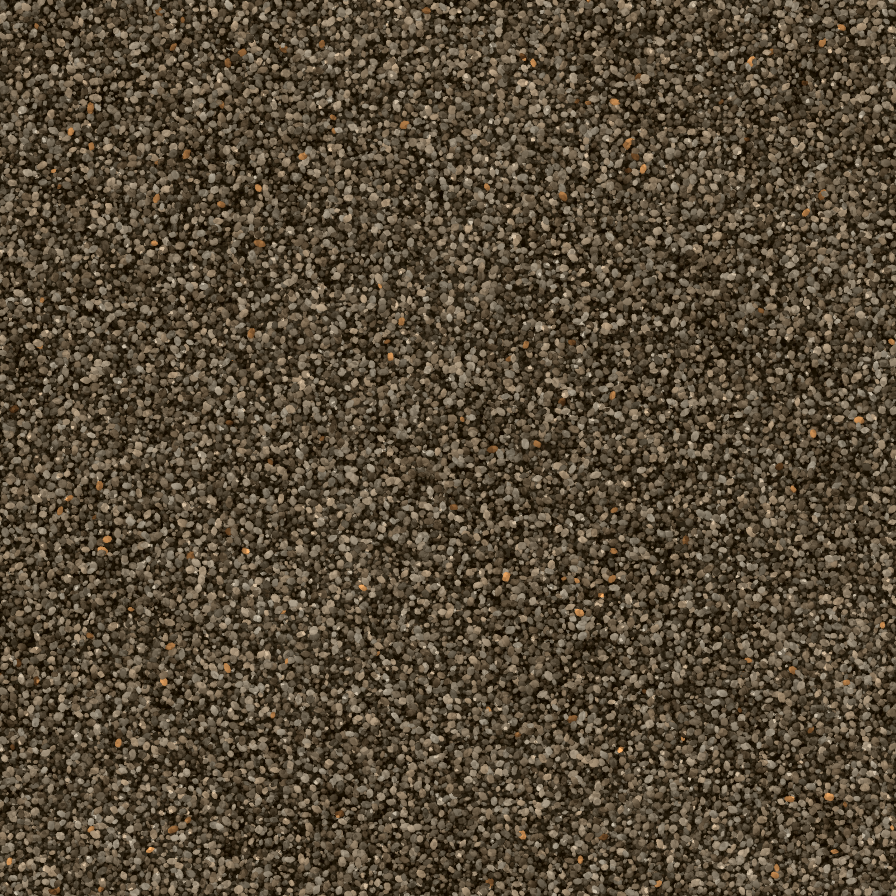
Give the GLSL for this texture, as a Shadertoy shader.

```glsl
// Coarse mineral granules pressed into a dark brown bed.
// Two layers of scattered, faceted grains (cellular noise with rotated chips)
// are stacked by random height, then mottled with slow sines and supersampled.

const float COARSE_GRAINS = 112.0;  // cells across the canvas
const float FINE_GRAINS = 190.0;
const float GRIT_CELLS = 290.0;
const float COARSE_PRESENCE = 0.86; // share of cells that hold a grain
const float FINE_PRESENCE = 0.92;
const float GAP_TONE = -0.10;
const float GRIT_STRENGTH = 0.34;
const float MOTTLE_STRENGTH = 0.035;
const float RUST_SHARE = 0.012;
const float SPARKLE_SHARE = 0.012;
const int SAMPLES = 2;              // per axis

const vec3 DARK_BROWN = vec3(0.18, 0.14, 0.08);
const vec3 PALE_TAN = vec3(0.64, 0.58, 0.49);
const vec3 RUST_TINT = vec3(1.22, 0.95, 0.66);
const vec3 WARM_TINT = vec3(1.04, 0.99, 0.94);
const vec3 COOL_TINT = vec3(0.97, 1.005, 1.05);

vec3 hash3(vec2 p) {
    vec3 q = fract(p.xyx * vec3(0.1031, 0.1030, 0.0973));
    q += dot(q, q.yxz + 33.33);
    return fract((q.xxy + q.yzz) * q.zyx);
}

// Distance to an elongated chip with cut corners.
float chipDistance(vec2 p, float size, float stretch, float cut) {
    vec2 a = abs(p) * vec2(1.0 / stretch, stretch);
    float box = max(a.x, a.y);
    float corners = (a.x + a.y) * cut;
    return max(box, corners) - size;
}

// Topmost grain at p: x tone, y facet light, z tint seed, w coverage.
vec4 grainLayer(vec2 p, float presence, float seed) {
    vec2 cell = floor(p);
    vec4 grain = vec4(0.0);
    float topHeight = -1.0;
    for (int y = -1; y <= 1; y++) {
        for (int x = -1; x <= 1; x++) {
            vec2 id = cell + vec2(x, y);
            vec3 place = hash3(id + seed);
            vec3 form = hash3(id + seed + 71.7);
            vec3 look = hash3(id + seed + 153.1);
            vec2 d = p - id - 0.5 - (place.xy - 0.5) * 0.8;
            float angle = form.x * 6.2832;
            float c = cos(angle), s = sin(angle);
            vec2 q = mat2(c, -s, s, c) * d;
            q.x += q.y * (form.z - 0.5) * 0.6;
            float size = mix(0.29, 0.59, form.y);
            float dist = chipDistance(q, size, mix(1.0, 1.3, look.y), mix(0.66, 0.82, place.z));
            if (dist < 0.0 && look.z < presence && place.z > topHeight) {
                topHeight = place.z;
                float rim = smoothstep(0.0, 0.12, -dist);
                float facing = dot(d, vec2(-0.35, 0.65)) + (form.z - 0.5) * q.x;
                grain = vec4(look.x, 0.35 * facing - 0.22 * (1.0 - rim), form.z, 1.0);
            }
        }
    }
    return grain;
}

// Fine crystalline flecks: a random value for the nearest cellular point.
float grit(vec2 p) {
    vec2 cell = floor(p);
    float nearest = 9.0, value = 0.0;
    for (int y = -1; y <= 1; y++) {
        for (int x = -1; x <= 1; x++) {
            vec2 id = cell + vec2(x, y);
            vec3 h = hash3(id + 311.3);
            vec2 d = p - id - h.xy;
            float dist = dot(d, d);
            if (dist < nearest) {
                nearest = dist;
                value = h.z;
            }
        }
    }
    return value;
}

float mottle(vec2 uv) {
    float broad = sin(uv.x * 9.0 + 2.1 * sin(uv.y * 7.0)) * sin(uv.y * 11.0 + 1.3);
    float small = sin(uv.x * 31.0 + 2.0 * sin(uv.y * 23.0)) * sin(uv.y * 37.0 + sin(uv.x * 19.0));
    return broad + small;
}

vec3 granules(vec2 uv) {
    vec4 bed = grainLayer(uv * FINE_GRAINS, FINE_PRESENCE, 17.0);
    vec4 top = grainLayer(uv * COARSE_GRAINS, COARSE_PRESENCE, 401.0);
    float fleck = grit(uv * GRIT_CELLS);

    float bedTone = mix(GAP_TONE, 0.06 + 0.72 * bed.x * bed.x + bed.y, bed.w);
    float topTone = 0.22 + 0.78 * top.x + top.y;
    float tone = mix(bedTone, topTone, top.w);
    tone += (fleck - 0.5) * GRIT_STRENGTH + mottle(uv) * MOTTLE_STRENGTH;
    tone += 0.55 * step(1.0 - SPARKLE_SHARE, fleck);

    float tintSeed = mix(bed.z, top.z, top.w);
    vec3 tint = mix(COOL_TINT, WARM_TINT, tintSeed);
    tint = mix(tint, RUST_TINT, step(tintSeed, RUST_SHARE) * top.w);
    return mix(DARK_BROWN, PALE_TAN, clamp(tone, -0.25, 1.4)) * tint;
}

void mainImage(out vec4 fragColor, in vec2 fragCoord) {
    float scale = min(iResolution.x, iResolution.y);
    vec3 color = vec3(0.0);
    for (int j = 0; j < SAMPLES; j++) {
        for (int i = 0; i < SAMPLES; i++) {
            vec2 offset = (vec2(i, j) + 0.5) / float(SAMPLES) - 0.5;
            color += granules((fragCoord + offset) / scale);
        }
    }
    fragColor = vec4(color / float(SAMPLES * SAMPLES), 1.0);
}
```
